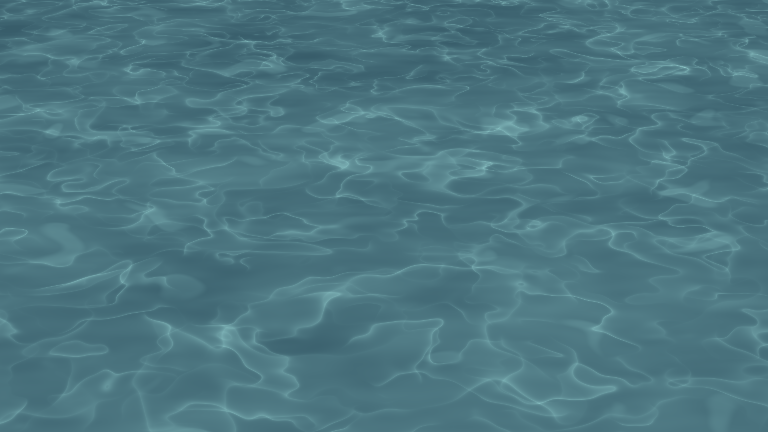
This texture is drawn by a Shadertoy shader. Its source:

```glsl
vec2 gradientAt(vec2 cell) {
    float angle = 6.2832 * fract(sin(dot(cell, vec2(127.1, 311.7))) * 43758.545);
    return vec2(cos(angle), sin(angle));
}

float gradientNoise(vec2 p) {
    vec2 i = floor(p), f = p - i;
    vec2 u = f * f * f * (f * (f * 6.0 - 15.0) + 10.0);
    vec2 e = vec2(0.0, 1.0);
    float low = mix(dot(gradientAt(i), f),
                    dot(gradientAt(i + e.yx), f - e.yx), u.x);
    float high = mix(dot(gradientAt(i + e.xy), f - e.xy),
                     dot(gradientAt(i + e.yy), f - e.yy), u.x);
    return mix(low, high, u.y);
}

vec2 warp(vec2 p) {
    return vec2(gradientNoise(p + 17.3), gradientNoise(p.yx - 41.9));
}

// A light filament: crisp on one flank, a soft glow on the other
float filament(float f, float sharpness) {
    return exp(-abs(f) * sharpness * (f > 0.0 ? 0.5 : 1.5));
}

// Layered nets of refracted light, fading in and out over the floor
float caustics(vec2 p) {
    float light = 0.0;
    for (int i = 0; i < 3; i++) {
        float layer = float(i);
        vec2 q = p * (0.8 + 0.4 * layer) + 23.7 * layer;
        q += 0.75 * warp(q * 0.9) + 0.3 * warp(q * 2.3);
        float f = gradientNoise(q);
        float strength = smoothstep(-0.25, 0.5, gradientNoise(q * 0.8 + 63.0));
        light += strength * (0.55 * filament(f, 14.0) + 0.6 * filament(f, 38.0));
    }
    return light;
}

void mainImage(out vec4 fragColor, in vec2 fragCoord) {
    vec2 uv = fragCoord / iResolution.xy;
    vec2 p = fragCoord / iResolution.y;

    // Receding water plane
    float depth = 1.0 / (1.9 - p.y);
    vec2 water = 7.0 * vec2((p.x - 0.89) * depth, 3.6 * depth);
    water += 0.25 * warp(water * 0.6);

    // Broad shading and flat surface ripples
    float tone = 0.19 + 0.22 * gradientNoise(water * 0.35 + 5.0);
    tone += 0.20 * gradientNoise(water * vec2(0.7, 1.0) + 0.6 * warp(water) + 31.0);
    tone += 0.13 * gradientNoise(water * vec2(0.9, 2.4) + 0.5 * warp(water * 1.7));
    tone += 0.06 * gradientNoise(water * vec2(2.2, 5.0) + 71.0);

    // Pale patches and bright filaments
    vec2 bent = water + 0.5 * warp(water * 1.4);
    tone += 0.22 * smoothstep(0.28, 0.42, gradientNoise(bent * 1.2 + 90.0));
    tone += 0.52 * caustics(water);

    // Shade at the far edge, deepest on the left
    tone -= 0.16 * smoothstep(0.6, 1.0, uv.y) * (1.2 - 0.7 * uv.x);
    tone = clamp(tone, -0.1, 1.6);

    vec3 deepTeal = vec3(0.24, 0.39, 0.44);
    vec3 paleAqua = vec3(0.45, 0.65, 0.67);
    fragColor = vec4(mix(deepTeal, paleAqua, tone), 1.0);
}
```
